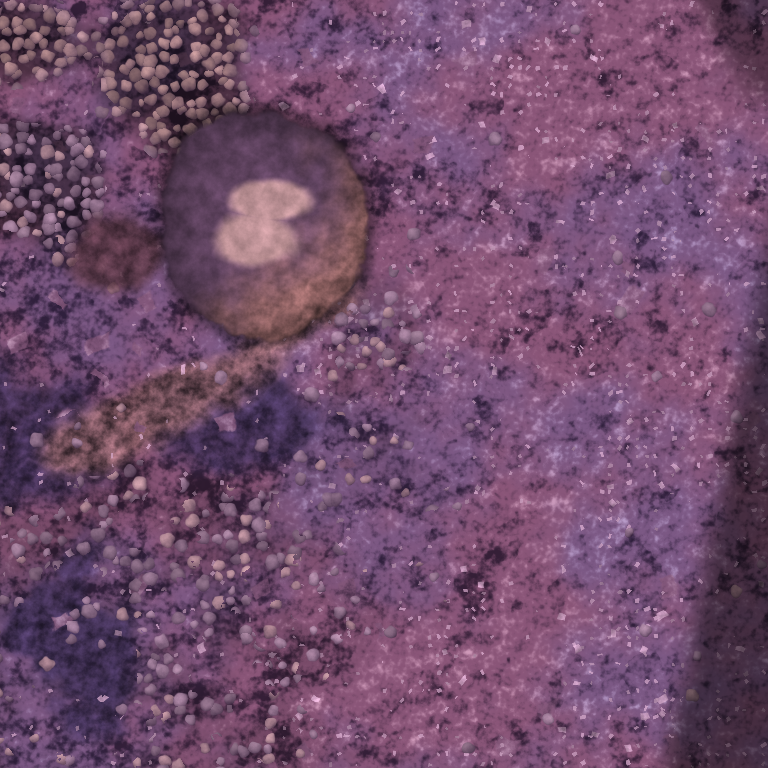
Give the GLSL for this texture, as a three.js fragment shader.

```glsl
// Weathered mauve rock with a smooth dome, bead clusters, pale chips and a side shadow.
#define GRAIN_SCALE 58.0
#define CHIP_SCALE 85.0
#define LIGHT vec2(-0.35, 0.8)
#define SHADOW vec3(0.20, 0.125, 0.22)
#define ROCK vec3(0.52, 0.345, 0.48)
#define PALE vec3(0.78, 0.62, 0.74)
#define INDIGO vec3(0.23, 0.175, 0.32)
#define OCHRE vec3(0.60, 0.41, 0.41)
#define TAN vec3(0.80, 0.62, 0.62)

varying vec2 vUv;

float hash(vec2 p) {
  vec3 q = fract(p.xyx * 0.1031);
  q += dot(q, q.yzx + 33.33);
  return fract((q.x + q.y) * q.z);
}

vec2 hash2(vec2 p) { return vec2(hash(p + 3.7), hash(p + 57.3)); }

float corner(vec2 id, vec2 offset) {
  float a = 6.2832 * hash(id);
  return dot(vec2(cos(a), sin(a)), offset);
}

float gradNoise(vec2 p) {
  vec2 i = floor(p), f = fract(p), e = vec2(1.0, 0.0);
  vec2 u = f * f * (3.0 - 2.0 * f);
  return mix(mix(corner(i, f), corner(i + e, f - e), u.x),
    mix(corner(i + e.yx, f - e.yx), corner(i + 1.0, f - 1.0), u.x), u.y);
}

float fbm(vec2 p) {
  float sum = 0.0, amp = 0.5;
  for (int i = 0; i < 5; i++) {
    sum += amp * gradNoise(p);
    p = mat2(1.6, 1.2, -1.2, 1.6) * p + 11.3;
    amp *= 0.56;
  }
  return sum;
}

// Falls from 1 to 0 between edges a and b.
float fall(float a, float b, float x) { return 1.0 - smoothstep(a, b, x); }

// Soft ellipse: centre in xy, radii in zw, rim roughened by wobble.
float blob(vec4 e, float wobble) {
  return fall(0.65, 1.15, length((vUv - e.xy) / e.zw) + wobble);
}

// Rounded beads: x = light, y = coverage, z = random tint.
vec3 grains(vec2 p, float density) {
  p *= GRAIN_SCALE;
  p += 0.22 * vec2(gradNoise(p * 1.7), gradNoise(p * 1.7 + 31.0));
  vec3 bead = vec3(0.0);
  float top = 0.0;
  for (int k = 0; k < 9; k++) {
    vec2 id = floor(p) + vec2(mod(float(k), 3.0), floor(float(k) / 3.0)) - 1.0;
    vec2 q = p - id - 0.5 - 0.7 * (hash2(id) - 0.5);
    float radius = mix(0.34, 0.64, hash(id + 19.1));
    float d = length(q) / radius, dome = sqrt(max(0.0, 1.0 - d * d));
    if (hash(id + 83.9) < density && dome * radius > top) {
      top = dome * radius;
      float light = 0.25 + 0.55 * dome + 0.3 * dot(q, LIGHT) / radius;
      bead = vec3(light, fall(0.78, 1.0, d), hash(id + 41.0));
    }
  }
  return bead;
}

// Angular fragments, one per cell: x = coverage, y = random tint.
vec2 chips(vec2 p, float scale, float density) {
  p = p * scale + 0.25 * gradNoise(p * scale * 1.3);
  vec2 id = floor(p), r = hash2(id + 7.0);
  vec2 q = fract(p) - 0.5 - 0.25 * (r - 0.5);
  float a = 6.2832 * r.x;
  q = mat2(cos(a), sin(a), -sin(a), cos(a)) * q;
  float d = max(abs(q.x) / mix(0.16, 0.34, r.y), abs(q.y) / mix(0.12, 0.26, r.x));
  d = max(d, 2.2 * (q.x + q.y));
  return vec2(fall(0.75, 1.0, d) * step(hash(id + 23.0), density), r.y);
}

vec3 ramp(float t) {
  return mix(mix(SHADOW, ROCK, smoothstep(-0.05, 0.55, t)), PALE, smoothstep(0.55, 1.1, t));
}

void main() {
  vec2 p = vUv;
  float broad = fbm(p * 6.0), fine = fbm(p * 45.0), grit = gradNoise(p * 170.0);
  float relief = fbm(p * 22.0) - fbm(p * 22.0 + LIGHT * 0.14);

  // Rough rock with smoother pink plates and dark flaked pits
  float plate = smoothstep(0.02, 0.09, fbm(p * 9.0 + 4.0));
  float pit = smoothstep(0.09, 0.15, fbm(p * 15.0 + 27.0));
  float left = fall(0.3, 0.62, p.x + broad * 0.5);
  float tone = 0.51 + 0.35 * broad + relief + mix(0.85, 0.5, plate) * fine + 0.24 * grit;
  vec3 col = ramp(tone + 0.06 * plate - 0.17 * pit - 0.16 * left);
  float cool = smoothstep(-0.15, 0.2, fbm(p * 4.0 + 9.0));
  col *= mix(vec3(1.04, 0.97, 0.98), vec3(0.93, 1.0, 1.08), cool);

  // Indigo hollows and the ochre seam
  float hollow = max(blob(vec4(0.31, 0.46, 0.13, 0.07), broad), blob(vec4(0.03, 0.43, 0.13, 0.1), broad));
  hollow = max(hollow, blob(vec4(0.09, 0.19, 0.09, 0.12), broad * 2.0));
  col = mix(col, INDIGO * (0.95 + 1.1 * fine + relief), 0.8 * hollow);
  vec2 seam = vec2(0.35, 0.18), s = p - vec2(0.1, 0.42);
  s -= seam * clamp(dot(s, seam) / dot(seam, seam), 0.0, 1.0);
  float seamMask = fall(0.015, 0.055, length(s) + 0.09 * broad);
  col = mix(col, OCHRE * (0.9 + 1.3 * fine + 1.5 * relief), 0.7 * seamMask);

  // Large stones, then pale flecks
  float stony = blob(vec4(0.2, 0.64, 0.3, 0.2), broad);
  vec2 chip = chips(p + 0.01 * fine, 19.0, 0.05 + 0.4 * stony);
  col = mix(col, ramp(0.5 + 0.2 * chip.y + 0.8 * fine + relief), 0.8 * chip.x);
  float open = (1.0 - 0.8 * left) * smoothstep(-0.2, 0.15, fbm(p * 8.0 + 51.0));
  chip = chips(p, CHIP_SCALE, 0.3 * open);
  col = mix(col, PALE * (0.8 + 0.35 * chip.y), 0.7 * chip.x);
  chip = chips(p + 0.37, CHIP_SCALE * 0.55, 0.09 * open);
  col = mix(col, PALE * (0.85 + 0.25 * chip.y + fine), 0.75 * chip.x);

  // Dense bead clusters at the upper left, loose beads below
  float warm = max(blob(vec4(0.23, 0.91, 0.12, 0.1), broad), blob(vec4(0.05, 0.94, 0.1, 0.07), broad));
  float cluster = max(warm, blob(vec4(0.05, 0.77, 0.09, 0.09), broad));
  float loose = fall(0.34, 0.56, p.x + broad * 0.4) * fall(0.36, 0.46, p.y);
  loose = max(loose, blob(vec4(0.49, 0.54, 0.09, 0.13), broad));
  loose *= (1.0 - 0.85 * hollow) * smoothstep(-0.2, 0.1, fbm(p * 11.0 + 63.0));
  vec3 bead = grains(p, max(1.3 * cluster, 0.02 + 0.52 * loose));
  col *= 1.0 - 0.45 * max(cluster, 0.35 * loose);
  vec3 tint = mix(PALE, TAN, max(warm, 0.7 * step(0.75, bead.z))) * mix(0.72, 1.08, bead.z);
  col = mix(col, mix(SHADOW, tint, clamp(bead.x + 0.6 * fine, 0.0, 1.1)), 0.92 * bead.y);

  // Smooth dome with a brown neighbour, ochre rim and two worn highlights
  float side = blob(vec4(0.165, 0.67, 0.065, 0.06), broad);
  col = mix(col, vec3(0.34, 0.21, 0.26) * (1.0 + fine), 0.85 * side);
  vec2 q = p - vec2(0.34, 0.7);
  float r = length(q / vec2(0.135, 0.15)) + 0.3 * broad + 0.08 * fine;
  col *= 1.0 - 0.5 * fall(0.95, 1.18, r);
  float worn = smoothstep(-0.03, 0.11, q.x - 0.45 * q.y + 0.2 * broad);
  float wrinkle = 1.0 - 2.5 * abs(gradNoise(q * 30.0 + 4.0 * broad));
  vec3 dome = mix(vec3(0.37, 0.26, 0.37), OCHRE * 0.94, worn);
  dome *= 0.62 + 0.45 * sqrt(max(0.0, 1.0 - r * r)) + 0.6 * fine + worn * (0.12 * wrinkle + relief);
  float shine = max(blob(vec4(0.35, 0.738, 0.045, 0.024), broad), blob(vec4(0.325, 0.685, 0.056, 0.034), broad));
  dome = mix(dome, TAN * (1.0 + 0.4 * fine), 0.85 * shine);
  col = mix(col, dome, fall(0.97, 1.03, r));

  // Slanted shadow on the right and a dim top corner
  float shade = smoothstep(-0.02, 0.03, p.x - 0.86 - 0.2 * p.y + 0.02 * broad);
  shade = max(shade, 0.8 * blob(vec4(1.0, 1.0, 0.09, 0.14), broad));
  gl_FragColor = vec4(clamp(col * mix(1.0, 0.52, shade), 0.0, 1.0), 1.0);
}
```
